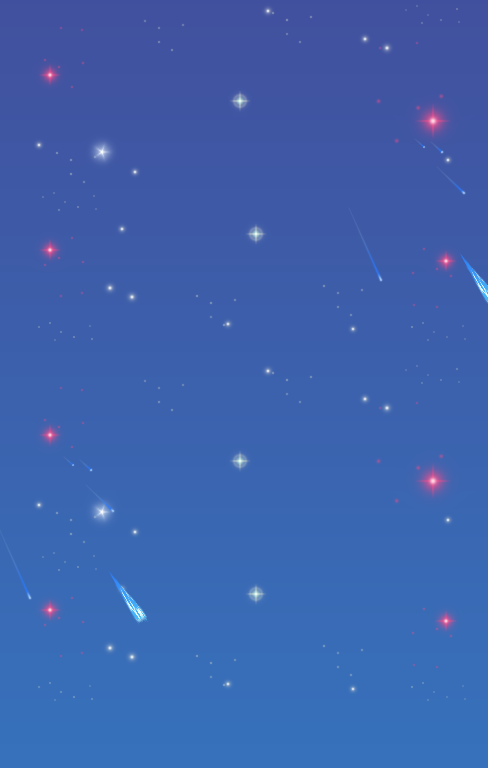
Give the GLSL for this background, as a Shadertoy shader.

```glsl
// Draws a blue night-sky gradient with repeating star fields, pink flares and falling meteors.
#define SPAN 488.0                    // scene units across the canvas
#define TILE 360.0                    // height of one star field
#define REPEATS 2.0                   // star fields down the canvas
#define METEOR_STEP vec2(-351, 318)   // shift between the meteor showers
#define SKY_TOP vec3(0.255, 0.315, 0.62)
#define SKY_LOW vec3(0.215, 0.445, 0.735)
#define PINK vec3(0.96, 0.30, 0.55)
#define MINT vec3(0.68, 0.90, 0.85)
#define PALE vec3(0.84, 0.86, 0.82)
#define METEOR_BLUE vec3(0.16, 0.48, 1.0)
#define DUST_ALPHA 0.62

// Layouts inside one star field, y pointing down
const vec4 FLARES[4] = vec4[4](          // centre, signed scale
    vec4(50, 75, 1, 1), vec4(50, 250, 1, -1),
    vec4(433, 121, -1.65, 1.65), vec4(446, 261, -1, -1));
const vec2 SPARKS[4] = vec2[4](vec2(-5, -15), vec2(9, -8), vec2(33, -12), vec2(22, 12));
const vec2 LONE_SPARKS[8] = vec2[8](vec2(61, 28), vec2(82, 30), vec2(61, 296), vec2(82, 293),
    vec2(380, 48), vec2(417, 43), vec2(414, 305), vec2(437, 307));
const vec2 STARS[11] = vec2[11](vec2(268, 11), vec2(365, 39), vec2(387, 48), vec2(448, 160),
    vec2(39, 145), vec2(135, 172), vec2(122, 229), vec2(132, 297), vec2(110, 288),
    vec2(228, 324), vec2(353, 329));
const vec2 WIDE_SHAPE[7] = vec2[7](vec2(-27, -3), vec2(-16, -7), vec2(-5, 2), vec2(-11, 10),
    vec2(8, 7), vec2(24, -4), vec2(26, 9));
const vec2 WIDE_AT[4] = vec2[4](vec2(433, 13), vec2(70, 200), vec2(66, 330), vec2(439, 330));
const vec2 LOOSE_SHAPE[5] = vec2[5](vec2(-14, -14), vec2(0, -7), vec2(24, -10), vec2(0, 7), vec2(13, 15));
const vec2 LOOSE_AT[5] = vec2[5](vec2(159, 35), vec2(338, 300), vec2(211, 310), vec2(71, 167), vec2(287, 27));

float hash(float n) { return fract(sin(n * 12.9898) * 43758.5); }

vec2 gradientAt(vec2 cell) {
    float a = 6.2832 * hash(dot(cell, vec2(1.7, 9.2)));
    return vec2(cos(a), sin(a));
}

float gradientNoise(vec2 p) {
    vec2 i = floor(p), f = p - i, u = f * f * (3.0 - 2.0 * f), e = vec2(0, 1);
    return mix(mix(dot(gradientAt(i), f), dot(gradientAt(i + e.yx), f - e.yx), u.x),
               mix(dot(gradientAt(i + e), f - e), dot(gradientAt(i + 1.0), f - 1.0), u.x), u.y);
}

// Soft round spot, never thinner than the canvas can resolve
float glow(vec2 d, float r) {
    r = max(r, 0.6 * SPAN / iResolution.x);
    return exp(-dot(d, d) / (r * r));
}

// Four tapered rays
float rays(vec2 d, float len) {
    vec2 a = abs(d), fade = max(1.0 - a / len, 0.0);
    return max(exp(-a.y * a.y) * fade.x, exp(-a.x * a.x) * fade.y);
}

void blend(inout vec3 col, vec3 paint, float alpha) { col = mix(col, paint, clamp(alpha, 0.0, 1.0)); }

void starField(inout vec3 col, vec2 p) {
    // Faint dust in repeated cluster shapes
    float dust = 0.0;
    for (int c = 0; c < 4; c++)
        for (int i = 0; i < 7; i++)
            dust += glow(p - WIDE_AT[c] - WIDE_SHAPE[i], 0.8) * mix(0.5, 1.0, hash(float(i + 7 * c)));
    for (int c = 0; c < 5; c++)
        for (int i = 0; i < 5; i++)
            dust += glow(p - LOOSE_AT[c] - LOOSE_SHAPE[i], 1.0) * mix(0.7, 1.0, hash(float(i + 5 * c)));
    blend(col, PALE, dust * DUST_ALPHA);

    // Medium stars with a halo
    for (int i = 0; i < 11; i++) {
        vec2 d = p - STARS[i];
        float size = mix(0.75, 1.1, hash(float(i) + 3.0));
        blend(col, PALE, 0.45 * glow(d, 3.6 * size));
        blend(col, vec3(1), 0.9 * glow(d, 1.5 * size));
    }

    // Pink flares, each with mirrored sparks
    for (int i = 0; i < 4; i++) {
        vec2 d = p - FLARES[i].xy, flip = FLARES[i].zw;
        float size = abs(flip.x), sparks = 0.0;
        for (int k = 0; k < 4; k++) sparks += glow(d - SPARKS[k] * flip, 1.1 * size);
        blend(col, PINK, 0.5 * sparks + 0.65 * glow(d, 5.5 * size) + 0.2 * glow(d, 9.0 * size));
        blend(col, PINK, 0.85 * rays(d, 11.0 * size));
        blend(col, vec3(1, 0.85, 0.9), glow(d, 1.8 * size));
    }
    for (int i = 0; i < 8; i++) blend(col, PINK, 0.45 * glow(p - LONE_SPARKS[i], 1.1));

    // Two mint stars and one bright white star
    for (int i = 0; i < 2; i++) {
        vec2 d = p - mix(vec2(240, 101), vec2(256, 234), float(i));
        float ring = exp(-pow((length(d) - 6.0) / 1.3, 2.0));
        blend(col, PALE, 0.4 * glow(d, 6.0) + 0.2 * ring + 0.65 * rays(d, 11.0));
        blend(col, mix(MINT, vec3(1), glow(d, 1.5)), 0.95 * glow(d, 3.0));
    }
    vec2 d = p - vec2(102, 152);
    float spokes = pow(abs(cos(2.5 * atan(d.y, d.x))), 6.0) * glow(d, 6.5);
    blend(col, vec3(0.82, 0.88, 0.96), 0.65 * glow(d, 8.0) + 0.35 * spokes);
    blend(col, vec3(1), glow(d, 2.2));
}

// x runs 0..1 from tail to head, y is the signed distance across
vec2 along(vec2 p, vec2 tail, vec2 head) {
    vec2 v = head - tail, d = p - tail;
    return vec2(dot(d, v) / dot(v, v), (v.x * d.y - v.y * d.x) / length(v));
}

void meteor(inout vec3 col, vec2 p, vec2 tail, vec2 head, float width) {
    vec2 q = along(p, tail, head);
    float t = clamp(q.x, 0.0, 1.0), w = max(width * mix(0.5, 1.0, t), 0.5 * SPAN / iResolution.x);
    float body = glow(vec2(q.y, (q.x - t) * length(head - tail)), w);
    vec3 tint = mix(vec3(0.5, 0.64, 0.82), METEOR_BLUE, smoothstep(0.3, 0.8, t));
    blend(col, mix(tint, vec3(0.85, 0.95, 1), smoothstep(0.9, 1.0, t) * 0.7), body * mix(0.12, 1.0, t * t));
}

void comet(inout vec3 col, vec2 p) {
    vec2 q = along(p, vec2(108, 570) - METEOR_STEP, vec2(142, 619) - METEOR_STEP);
    float width = mix(0.7, 5.2, smoothstep(0.0, 0.9, q.x));
    float strands = gradientNoise(vec2(q.x * 5.0, q.y * 0.75 + 4.0));
    float body = smoothstep(width + 1.0, width - 1.5, abs(q.y) + 2.0 * strands)
               * smoothstep(0.0, 0.12, q.x) * smoothstep(1.06, 0.95, q.x + 0.1 * strands);
    blend(col, mix(METEOR_BLUE, vec3(0.3, 0.78, 1), q.x), 0.9 * body);
    blend(col, vec3(0.9, 1, 1), body * smoothstep(0.0, 0.4, strands + 0.5 * q.x - 0.25));
}

void mainImage(out vec4 fragColor, in vec2 fragCoord) {
    vec2 p = vec2(fragCoord.x, iResolution.y - fragCoord.y) * SPAN / iResolution.x;
    vec3 col = mix(SKY_LOW, SKY_TOP, fragCoord.y / iResolution.y);
    if (p.y < TILE * REPEATS) starField(col, vec2(p.x, mod(p.y, TILE)));

    // Two meteor showers of the same shape
    for (int i = 0; i < 2; i++) {
        vec2 m = p - float(i) * METEOR_STEP;
        meteor(col, m, vec2(415, 139), vec2(424, 147), 0.9);
        meteor(col, m, vec2(431, 142), vec2(442, 152), 1.2);
        meteor(col, m, vec2(437, 167), vec2(464, 193), 1.2);
        meteor(col, m, vec2(349, 208), vec2(381, 280), 1.2);
        comet(col, m);
    }
    fragColor = vec4(col, 1);
}
```
